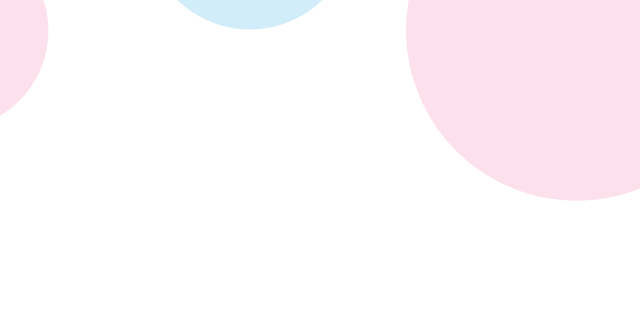
This background is drawn by a Shadertoy shader. Its source:

```glsl
// Three flat pastel discs hang over the upper edge of a white page.
// Each disc is a circle distance function, filled with a one-pixel soft edge;
// lengths are in canvas heights, with the origin at the lower left.

// Discs: centre x, centre y, radius
#define LEFT_DISC   vec3(-0.158, 0.904, 0.309)
#define TOP_DISC    vec3( 0.781, 1.233, 0.325)
#define RIGHT_DISC  vec3( 1.802, 0.906, 0.533)

// Colours
#define PAPER_WHITE vec3(1.00, 1.00, 1.00)
#define SOFT_PINK   vec3(0.99, 0.88, 0.925)
#define PALE_BLUE   vec3(0.82, 0.93, 0.975)

// Signed distance to a disc, negative inside
float discDistance(vec2 point, vec3 disc) {
    return length(point - disc.xy) - disc.z;
}

// Share of a pixel that lies inside the disc
float discCoverage(vec2 point, vec3 disc, float pixelSize) {
    return clamp(0.5 - discDistance(point, disc) / pixelSize, 0.0, 1.0);
}

void mainImage(out vec4 fragColor, in vec2 fragCoord) {
    float pixelSize = 1.0 / iResolution.y;
    vec2 point = fragCoord * pixelSize;

    // Lay the discs over the page
    vec3 color = PAPER_WHITE;
    color = mix(color, SOFT_PINK, discCoverage(point, LEFT_DISC, pixelSize));
    color = mix(color, PALE_BLUE, discCoverage(point, TOP_DISC, pixelSize));
    color = mix(color, SOFT_PINK, discCoverage(point, RIGHT_DISC, pixelSize));

    fragColor = vec4(color, 1.0);
}
```
